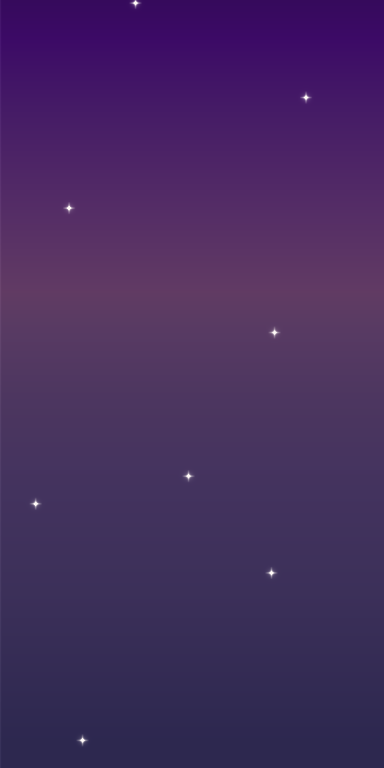
Write a WebGL 2 fragment shader that draws this background.

```glsl
#version 300 es
precision highp float;
// Dusk sky: a violet to rose to slate gradient with a few four-pointed stars.
uniform vec2 u_resolution;
out vec4 outColor;

// Gradient stops from the top down: colour, then depth below the top edge.
const vec4 SKY[10] = vec4[10](
    vec4(0.210, 0.040, 0.360, 0.00), vec4(0.235, 0.040, 0.400, 0.05),
    vec4(0.270, 0.105, 0.400, 0.14), vec4(0.330, 0.175, 0.400, 0.27),
    vec4(0.380, 0.230, 0.390, 0.38), vec4(0.350, 0.230, 0.390, 0.42),
    vec4(0.300, 0.212, 0.375, 0.52), vec4(0.265, 0.200, 0.370, 0.63),
    vec4(0.235, 0.188, 0.350, 0.77), vec4(0.175, 0.155, 0.310, 0.97));

// Star centres as fractions of the canvas.
const vec2 STARS[8] = vec2[8](
    vec2(0.353, 0.996), vec2(0.797, 0.873), vec2(0.180, 0.729), vec2(0.715, 0.567),
    vec2(0.491, 0.380), vec2(0.093, 0.344), vec2(0.707, 0.254), vec2(0.215, 0.036));

vec3 skyColor(float depth) {
    vec3 color = SKY[0].rgb;
    for (int i = 1; i < 10; i++) {
        float t = (depth - SKY[i - 1].a) / (SKY[i].a - SKY[i - 1].a);
        color = mix(color, SKY[i].rgb, clamp(t, 0.0, 1.0));
    }
    return color;
}

// Thin ray along x that tapers to its tips at -1 and 1.
float ray(vec2 q) {
    return max(0.0, 1.0 - abs(q.x)) * exp(-pow(q.y / 0.14, 2.0));
}

// Bright core, crossed rays and a faint halo.
float starLight(vec2 q) {
    float r2 = dot(q, q);
    float cross4 = max(ray(q), ray(q.yx));
    return min(1.0, exp(-14.0 * r2) + 0.7 * cross4 + 0.18 * exp(-2.5 * r2));
}

void main() {
    vec2 uv = gl_FragCoord.xy / u_resolution;
    vec3 color = skyColor(1.0 - uv.y);

    // Slim lighter rim along the left edge.
    color += 0.05 * (1.0 - smoothstep(0.0, 0.005, uv.x));

    for (int i = 0; i < 8; i++) {
        vec2 q = (uv - STARS[i]) * u_resolution / (0.0085 * u_resolution.y);
        color = mix(color, vec3(1.0, 0.98, 0.97), starLight(q));
    }
    outColor = vec4(color, 1.0);
}
```
